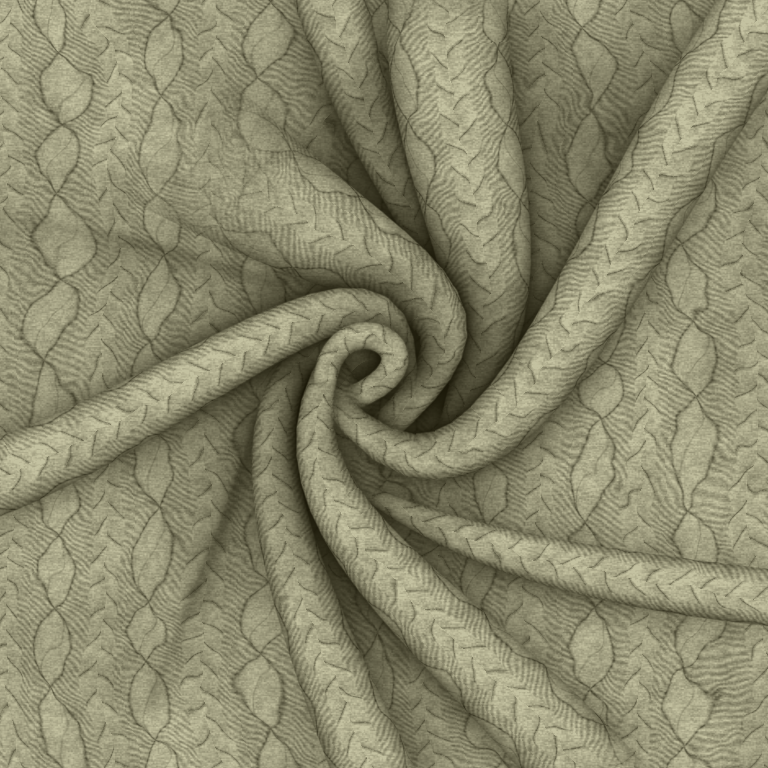
Reproduce this texture procedurally as a Shadertoy shader.

```glsl
// Olive cable-knit cloth gathered into a spiral of folds.
// Each fold is a tapering ribbon around a cubic curve, painted back to front;
// it carries its own knit relief, rounded shading and cast shadow.
#define DARK vec3(0.09, 0.08, 0.02)
#define PALE vec3(0.72, 0.71, 0.585)
#define STEPS 18
#define SPREAD 2.7
#define DEPTH 1.17
#define REPEAT 14.0
#define LEAF_X 3.5
#define BRAID_X 10.5
#define GROOVE 0.3
#define GRAIN 0.36
#define PUCKER 0.2

struct Cloth { vec2 wobble; float relief; float light; };

float hash(vec2 p) {
    p = fract(p * vec2(0.1031, 0.1137));
    p += dot(p, p.yx + 33.33);
    return fract((p.x + p.y) * p.x * 17.3);
}

float noise(vec2 p) {
    vec2 i = floor(p), f = fract(p);
    f = f * f * (3.0 - 2.0 * f);
    return mix(mix(hash(i), hash(i + vec2(1, 0)), f.x),
               mix(hash(i + vec2(0, 1)), hash(i + vec2(1, 1)), f.x), f.y);
}

// Dark line profile around zero
float groove(float dist, float size) {
    float k = dist / size;
    return GROOVE * exp(-k * k);
}

// Relief of the columns: leaf cable, plaited braid, twill between
float relief(vec2 q) {
    float x = mod(q.x, REPEAT), column = floor(q.x / REPEAT);
    float swing = q.y * 0.3 + 2.4 * column;
    float leaf = 2.8 * abs(sin(swing)) - abs(x - LEAF_X);
    float bx = abs(x - BRAID_X);
    float k = fract((q.y + bx * 0.9 + step(BRAID_X, x) * 1.85) / 3.7);
    float inLeaf = smoothstep(-0.1, 0.15, leaf);
    float inBraid = 1.0 - smoothstep(1.9, 2.3, bx);
    float twill = sin(6.2832 * (q.y * 1.1 + x * 0.7)) * 0.12 - 0.07;
    float braid = 0.14 * (k - 0.4) - groove(min(k, 1.0 - k) * 3.7, 0.24);
    float pillow = 0.06 - 0.06 * exp(-max(leaf, 0.0)) - 0.5 * groove(x - LEAF_X + 1.3 * sin(swing * 2.0), 0.18);
    return mix(mix(twill, pillow, inLeaf), braid, inBraid) - groove(leaf, 0.25);
}

// Cubic through four points, evenly spaced in t
vec2 curve(vec2 a, vec2 b, vec2 c, vec2 d, float t) {
    float u = 3.0 * t, r = 1.0 - u, s = 2.0 - u, v = 3.0 - u;
    return a * r * s * v / 6.0 + b * u * s * v / 2.0 - c * u * r * v / 2.0 + d * u * r * s / 6.0;
}

// width: start, middle, end half-widths; shade: shadow to the left and right
void fold(inout Cloth cloth, vec2 p, vec2 a, vec2 b, vec2 c, vec2 d, vec3 width, vec2 shade) {
    float best = 1e5, t = 0.0, run = 0.0, reach = 0.0, side = 1.0;
    vec2 prev = a, normal = vec2(0, 1);
    for (int i = 1; i <= STEPS; i++) {
        vec2 next = curve(a, b, c, d, float(i) / float(STEPS));
        vec2 e = next - prev, v = p - prev;
        float span = length(e), h = clamp(dot(v, e) / dot(e, e), 0.0, 1.0);
        float dist = length(v - e * h);
        if (dist < best) {
            best = dist;
            t = (float(i) - 1.0 + h) / float(STEPS);
            reach = run + h * span;
            normal = vec2(-e.y, e.x) / span;
            side = dot(normal, v) < 0.0 ? -1.0 : 1.0;
        }
        run += span;
        prev = next;
    }
    float w = mix(mix(width.x, width.y, t), mix(width.y, width.z, t), t);
    float gap = best - w;
    float fade = smoothstep(0.0, max(0.05, width.x * width.x / 400.0), t) * (1.0 - smoothstep(0.93, 1.0, t));

    // Shadow on the cloth underneath
    float shadow = DEPTH * mix(shade.y, shade.x, smoothstep(-0.9, 0.9, side * best));
    shadow *= exp(-max(gap, 0.0) / SPREAD) * mix(0.4, 1.0, smoothstep(0.0, 0.7, t));
    cloth.light *= 1.0 - shadow * fade;

    // Rounded body
    float blur = max(0.14, 70.0 / iResolution.y);
    float body = (1.0 - smoothstep(-blur, blur, gap)) * fade * step(0.01, width.x);
    float x = clamp(best / max(w, 0.01), 0.0, 1.0) * side;
    float bodyLight = 0.96 - 0.5 * pow(abs(x), 3.5) + 0.1 * x * dot(normal, vec2(-0.3, 0.95));
    cloth.light = mix(cloth.light, bodyLight, body);
    vec2 q = vec2(asin(x * 0.95) * w + BRAID_X, reach);
    cloth.relief = mix(cloth.relief, relief(q + cloth.wobble), body);
}

void dim(inout Cloth cloth, vec2 offset, float radius, float amount) {
    cloth.light *= 1.0 - amount * exp(-dot(offset, offset) / (radius * radius));
}

void mainImage(out vec4 fragColor, in vec2 fragCoord) {
    vec2 p = 100.0 * fragCoord / iResolution.xy;

    // Flat cloth with gentle waves
    vec2 warp = vec2(noise(p * 0.09), noise(p * 0.09 + 40.0)) - 0.5;
    vec2 wobble = 1.1 * (vec2(noise(p * 0.5), noise(p * 0.5 + 19.0)) - 0.5);
    float flatLight = 0.78 + 0.2 * noise(p * vec2(0.13, 0.06) + 7.0);
    Cloth c = Cloth(wobble, relief(p - vec2(3.7, 0.0) + warp * 5.0 + wobble), flatLight);
    dim(c, p - vec2(76, 84), 13.0, 0.22);

    // Soft creases at left
    fold(c, p, vec2(-6, 73.8), vec2(11.7, 70.3), vec2(23.4, 67.4), vec2(39, 62.5), vec3(0), vec2(0.12, 0.36));
    fold(c, p, vec2(18.2, 6.3), vec2(24.7, 21.9), vec2(29.3, 33.6), vec2(34.5, 49), vec3(0), vec2(0.3, 0.58));
    // Upper channel and vertical fold
    fold(c, p, vec2(41, 108), vec2(46.2, 89.6), vec2(50.8, 77.9), vec2(56.6, 64.8), vec3(5, 3.5, 1.5), vec2(0.5, 0.6));
    dim(c, p - vec2(46, 85), 9.0, 0.26);
    fold(c, p, vec2(59, 106), vec2(59.9, 83), vec2(63.4, 62.2), vec2(57.3, 42), vec3(7.7, 9.2, 1.3), vec2(0.65, 0.74));
    // Lower folds: right, bottom, diagonal
    fold(c, p, vec2(106, 21.5), vec2(83.3, 24.5), vec2(63.8, 29), vec2(46.5, 36.6), vec3(3.6, 4.2, 0.8), vec2(0.5, 0.3));
    fold(c, p, vec2(51.5, -7), vec2(39.7, 21.9), vec2(35.8, 44), vec2(44.9, 57.7), vec3(5.5, 3.1, 1.6), vec2(0.32, 0.78));
    fold(c, p, vec2(81, -6), vec2(59.2, 16.7), vec2(43.6, 34.9), vec2(43.6, 54.4), vec3(6.5, 5, 1.3), vec2(0.74, 0.5));
    // Great fold sweeping in from the upper right
    fold(c, p, vec2(106, 106), vec2(83.3, 72), vec2(63.8, 44), vec2(42.5, 49), vec3(6.2, 5.8, 1.5), vec2(0.48, 0.74));
    // Upper left sheet, left fold, innermost coil
    fold(c, p, vec2(15.6, 88.3), vec2(43, 69.4), vec2(57.3, 58.3), vec2(49, 43.3), vec3(11.7, 2.9, 2.0), vec2(0.76, 0.6));
    fold(c, p, vec2(-8, 35.5), vec2(21.5, 48.6), vec2(44.3, 59.6), vec2(52.3, 47.6), vec3(5.2, 3.4, 1.8), vec2(0.62, 0.76));
    fold(c, p, vec2(42.2, 49), vec2(46.6, 56.2), vec2(51.4, 53.8), vec2(45, 47.8), vec3(1.5, 2.1, 1.6), vec2(0.6, 0.72));

    // Depth of the eye of the spiral
    dim(c, p - vec2(45.8, 52.2), 2.4, 0.4);
    dim(c, p - vec2(49.5, 50.0), 9.0, 0.12);

    // Puckers and heathered yarn
    float pucker = 0.6 * noise(p * 0.4 + 3.0) + 0.4 * noise(p * 0.95 + 60.0) - 0.5;
    float yarn = 0.5 * noise(p * vec2(1.8, 5.5)) + 0.5 * noise(p * 4.7 + 11.0) - 0.5;
    float v = c.light * (1.0 + c.relief + PUCKER * pucker + GRAIN * yarn);
    fragColor = vec4(mix(DARK, PALE, clamp(v, 0.0, 1.08)), 1.0);
}
```
